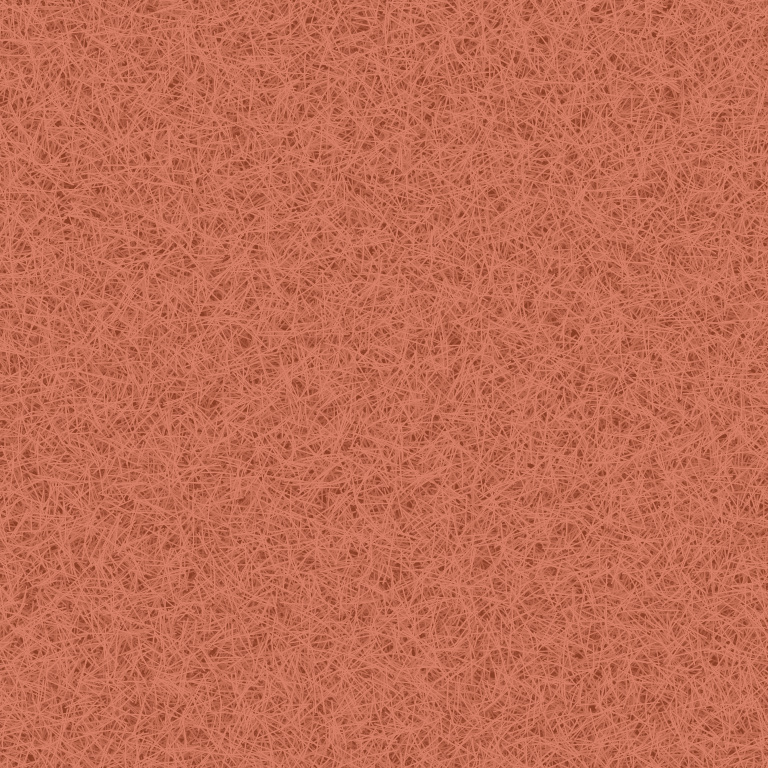
A Shadertoy shader for this texture:

```glsl
// A dense felt of fine, nearly straight fibres lying in every direction.
// Layers of scattered fibres are painted from deep and dark to high and light;
// each layer looks for its fibres in the 3 by 3 grid cells around the point.

const vec3  DEEP_COLOR = vec3(0.55, 0.245, 0.145);
const vec3  TOP_COLOR  = vec3(0.85, 0.505, 0.41);
const int   LAYERS = 8;
const int   FIBRES_PER_CELL = 4;
const float CELL_SIZE = 0.03;         // must exceed the longest half length
const float HALF_LENGTH_MIN = 0.015;
const float HALF_LENGTH_MAX = 0.028;
const float HALF_WIDTH = 0.00087;
const float MAX_BOW = 0.0018;         // sideways sag of a fibre's middle
const float PI = 3.14159265;

// Integer hash of four values, returned in 0..1
vec4 hash4(uvec4 v) {
    v = v * 1664525u + 1013904223u;
    v += v.yzxy * v.wxyz;
    v ^= v >> 16u;
    v += v.yzxy * v.wxyz;
    return vec4(v >> 8u) / 16777216.0;
}

// Antialiased coverage of one bowed fibre, with the point relative to its centre
float fibreCoverage(vec2 offset, float angle, float halfLength, float bow, float pixel) {
    vec2 along = vec2(cos(angle), sin(angle));
    float x = dot(offset, along);
    float y = dot(offset, vec2(-along.y, along.x));
    float t = x / halfLength;
    y -= bow * (0.5 - t * t);
    float side = clamp((HALF_WIDTH - abs(y)) / pixel + 0.5, 0.0, 1.0);
    float ends = clamp((halfLength - abs(x)) / pixel + 0.5, 0.0, 1.0);
    return side * ends;
}

// Strongest coverage by any fibre of one layer
float layerCoverage(vec2 point, int layer, float pixel) {
    vec2 gridPoint = point / CELL_SIZE + float(layer) * vec2(0.37, 0.61);
    vec2 home = floor(gridPoint);
    float coverage = 0.0;
    for (int j = -1; j <= 1; j++)
    for (int i = -1; i <= 1; i++) {
        vec2 cell = home + vec2(i, j);
        for (int k = 0; k < FIBRES_PER_CELL; k++) {
            uvec4 seed = uvec4(ivec4(ivec2(cell), layer, k) + 64);
            vec4 rnd = hash4(seed);
            vec2 offset = (gridPoint - cell - rnd.xy) * CELL_SIZE;
            if (dot(offset, offset) > CELL_SIZE * CELL_SIZE) continue;
            float halfLength = mix(HALF_LENGTH_MIN, HALF_LENGTH_MAX, rnd.w);
            float bow = MAX_BOW * (2.0 * fract(rnd.w * 37.0) - 1.0);
            coverage = max(coverage,
                fibreCoverage(offset, rnd.z * PI, halfLength, bow, pixel));
        }
    }
    return coverage;
}

void mainImage(out vec4 fragColor, in vec2 fragCoord) {
    float pixel = 1.0 / iResolution.y;
    vec2 point = fragCoord * pixel;

    // Paint the layers from the bottom up
    vec3 color = DEEP_COLOR;
    for (int layer = 0; layer < LAYERS; layer++) {
        float height = float(layer + 1) / float(LAYERS);
        vec3 fibreColor = mix(DEEP_COLOR, TOP_COLOR, height);
        color = mix(color, fibreColor, layerCoverage(point, layer, pixel));
    }
    fragColor = vec4(color, 1.0);
}
```
